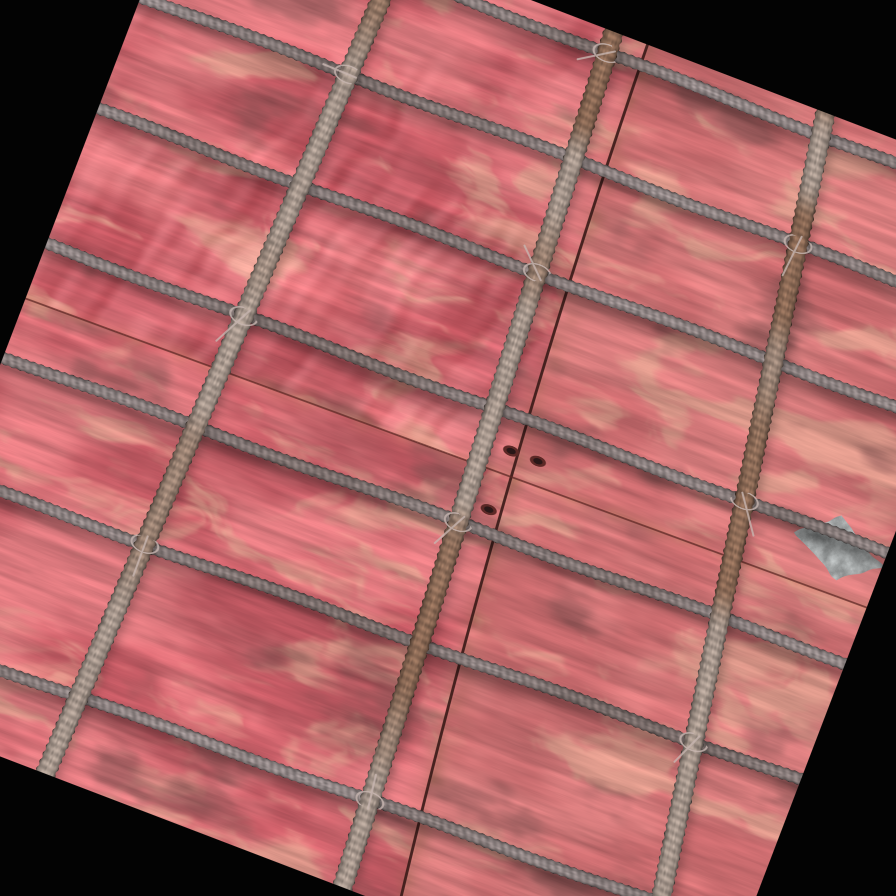
Write a WebGL 1 fragment shader that draws this texture.

```glsl
precision highp float;
// Tilted square of worn red boards under a tied grid of ribbed steel rods, on black.
uniform vec2 u_resolution;

float hash(vec2 p) {
  vec3 h = fract(p.xyx * 0.1031);
  h += dot(h, h.yzx + 33.33);
  return fract((h.x + h.y) * h.z);
}

float noise(vec2 p) {
  vec2 i = floor(p), f = fract(p);
  f = f * f * (3.0 - 2.0 * f);
  return mix(mix(hash(i), hash(i + vec2(1, 0)), f.x),
             mix(hash(i + vec2(0, 1)), hash(i + vec2(1, 1)), f.x), f.y);
}

float fbm(vec2 p) {
  float sum = 0.0, amp = 0.5;
  for (int i = 0; i < 4; i++) {
    sum += amp * noise(p);
    p = p * 2.03 + 17.3;
    amp *= 0.5;
  }
  return sum;
}

// Coverage of a shape from its signed distance, one pixel soft.
float cover(float d) {
  float px = 1.0 / u_resolution.y;
  return 1.0 - smoothstep(-0.7 * px, 0.7 * px, d);
}

float segment(vec2 p, vec2 a, vec2 b) {
  vec2 ab = b - a;
  return length(p - a - ab * clamp(dot(p - a, ab) / dot(ab, ab), 0.0, 1.0));
}

// Centre lines: long rods fan out, cross rods are unevenly spaced.
float longRod(float i, float v) { return 0.036 + 0.304 * i - (0.058 + 0.102 * i) * v; }

float crossRod(float k, float u) {
  float jog = 0.017 * sin(1.5708 * k) * step(1.5, k);
  return 0.475 - 0.12 * k - 0.0043 * k * k + jog + 0.004 * k * u;
}

vec3 boards(vec2 q) {
  vec2 seam = vec2(q.x - 0.077 + 0.0845 * q.y - 0.05 * q.y * q.y, q.y + 0.006 - 0.013 * q.x);
  vec2 side = step(0.0, seam);
  vec2 s = q + 5.0 + side * vec2(3.7, 2.3);

  // Faded paint: crimson to pink, with tan scuffs and grime
  float blotch = fbm(s * vec2(7, 13));
  float grain = fbm(s * vec2(9, 120));
  float scuff = fbm(s * vec2(11, 26) + 40.0 + 2.0 * blotch);
  vec3 col = mix(vec3(0.74, 0.31, 0.36), vec3(0.90, 0.48, 0.51), smoothstep(0.28, 0.58, blotch));
  col = mix(col, vec3(0.81, 0.50, 0.48), 0.2 + 0.35 * side.x);
  col = mix(col, vec3(0.86, 0.64, 0.56), 0.7 * smoothstep(0.5, 0.7, scuff));
  col = mix(col, vec3(0.50, 0.31, 0.31), 0.55 * smoothstep(0.56, 0.76, fbm(s * vec2(9, 17) + 80.0)));
  col *= 0.80 + 0.42 * grain;

  // Saw marks on the upper left board
  float saw = noise(vec2(q.x * 75.0 - q.y * 22.0 + 3.0 * blotch, q.y * 9.0));
  col += 0.13 * (saw - 0.45) * side.y * (1.0 - side.x) * smoothstep(0.35, 0.6, fbm(s * 5.0 + 9.0));

  // Seams with worn, stained edges
  float wear = noise(s * 60.0);
  col = mix(col, vec3(0.58, 0.38, 0.30), 0.6 * wear * exp(-abs(seam.x - 0.004) * 90.0));
  col = mix(col, vec3(0.80, 0.55, 0.42), 0.5 * wear * exp(-abs(seam.y) * 160.0));
  col = mix(col, vec3(0.22, 0.10, 0.09), 0.9 * cover(abs(seam.x) - 0.0016));
  return mix(col, vec3(0.36, 0.15, 0.14), 0.75 * cover(abs(seam.y) - 0.001));
}

// Paints one ribbed round bar; d is the offset from its axis.
vec3 paintRod(vec3 under, float d, float along, float radius, float slant, vec3 steel) {
  float x = d / radius;
  float rib = 0.5 + 0.5 * sin(along * 690.0 + slant * x);
  float round = sqrt(max(0.0, 1.0 - x * x));
  float grit = noise(vec2(along * 160.0, d * 500.0));
  vec3 col = steel * (0.42 + 0.52 * round + 0.2 * rib * round + 0.22 * (grit - 0.5));
  return mix(under, col, cover(abs(d) - radius * (0.92 + 0.14 * rib)));
}

void main() {
  // Frame turned clockwise about the canvas centre
  vec2 p = gl_FragCoord.xy / u_resolution - 0.5;
  vec2 q = mat2(0.934, 0.357, -0.357, 0.934) * p;
  vec3 col = boards(q);

  // Nail heads beside the seam
  for (int i = 0; i < 3; i++) {
    float n = float(i);
    vec2 o = q - vec2(0.067 + 0.032 * mod(n, 2.0), 0.022 - 0.07 * step(1.5, n));
    float r = length(o * vec2(0.75, 1.25));
    col = mix(col, vec3(0.36, 0.16, 0.15), cover(r - 0.007));
    col = mix(col, vec3(0.16, 0.09, 0.09), cover(r - 0.004));
  }

  // Loose silver chip
  vec2 o = q - vec2(0.448, 0.05);
  float chip = abs(o.x + 0.3 * o.y) * 0.65 + abs(o.y) - 0.037 + 0.007 * noise(q * 60.0);
  col = mix(col, vec3(0.45 + 0.4 * fbm(q * 110.0)) * vec3(0.98, 1.0, 1.0), cover(chip));

  // Cross rods, each with a soft shadow below
  for (int k = 0; k < 7; k++) {
    float n = float(k), d = q.y - crossRod(n, q.x) - 0.0015 * sin(q.x * 19.0 + n * 2.0);
    col *= 1.0 - 0.3 * exp(-pow((d + 0.009) / 0.010, 2.0));
    vec3 steel = mix(vec3(0.47, 0.42, 0.41), vec3(0.58, 0.54, 0.54), noise(vec2(q.x * 8.0, n * 7.0)));
    col = paintRod(col, d, q.x, 0.0068, 2.2, steel);
  }

  // Long rods on top, rusty in stretches
  for (int i = -1; i < 2; i++) {
    float n = float(i), d = q.x - longRod(n, q.y);
    col *= 1.0 - 0.2 * exp(-pow((d - 0.009) / 0.010, 2.0));
    float rust = smoothstep(0.35, 0.8, noise(vec2(q.y * 9.0 + 30.0, n * 5.0 + 20.0)) + 0.35 * q.y);
    vec3 steel = mix(vec3(0.64, 0.58, 0.54), vec3(0.54, 0.41, 0.33), rust);
    col = paintRod(col, d, q.y, 0.0112, 0.8, steel);
  }

  // Wire ties at every other crossing: a loop and a loose tail
  for (int i = -1; i < 2; i++) for (int k = 0; k < 7; k++) {
    float n = float(i), m = float(k);
    if (mod(n + m, 2.0) > 0.5) continue;
    float v = crossRod(m, longRod(n, 0.0));
    vec2 c = q - vec2(longRod(n, v), v);
    float turn = 6.2832 * hash(vec2(n + 4.0, m + 9.0));
    vec2 dir = vec2(cos(turn), sin(turn));
    float loop = max(abs(length(c * vec2(0.9, 1.5)) - 0.014), -dot(c, dir) - 0.006);
    float wire = min(loop, segment(c, -0.009 * dir, (0.022 + 0.02 * hash(vec2(m, n + 7.0))) * dir));
    col = mix(col, vec3(0.78, 0.71, 0.69), 0.8 * cover(wire - 0.0011));
  }

  // Black outside the turned square
  float frame = max(abs(q.x), abs(q.y)) - 0.5;
  gl_FragColor = vec4(mix(vec3(0.01), col, cover(frame)), 1.0);
}
```
